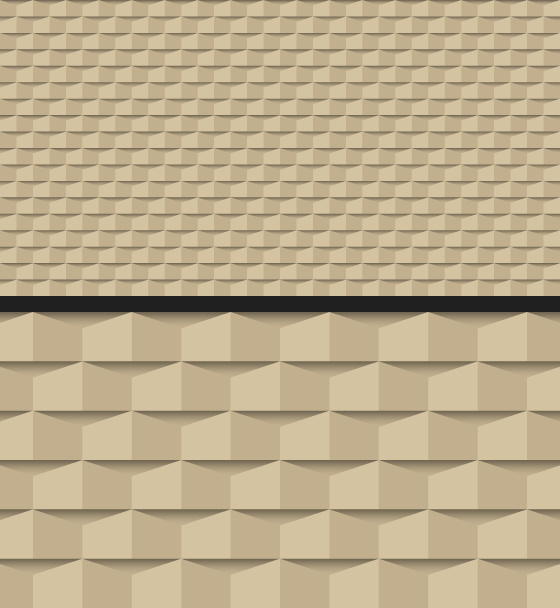
Top, the full canvas; bottom, a detail of the centre.
Reproduce this pattern procedurally as a WebGL 2 fragment shader.

```glsl
#version 300 es
precision highp float;
// Staggered rows of folded tan tiles, each row shaded by the overhang above it.

#define COLUMNS 17.0        // folds across
#define ROWS 18.0           // rows down, even so the stagger wraps
#define SHADOW_DEPTH 0.33   // deepest shadow, as a share of the row height
#define LIGHT_FACE vec3(0.832, 0.765, 0.632)
#define DARK_FACE vec3(0.757, 0.688, 0.557)
#define SHADOW vec3(0.430, 0.388, 0.310)
#define SAMPLES 4           // samples per pixel along each axis

uniform vec2 u_resolution;
out vec4 fragColor;

const float HALF_PI = 1.5707963;

// Colour of the folded wall at uv, where one canvas spans 0 to 1.
vec3 foldedWall(vec2 uv) {
    vec2 grid = vec2(uv.x * COLUMNS, (1.0 - uv.y) * ROWS);
    float row = floor(grid.y);
    float down = grid.y - row;

    // Ridges lie at 0 and 1, the valley at 0.5; odd rows shift by half.
    float across = fract(grid.x + 0.5 * mod(row, 2.0));
    float valley = 1.0 - abs(2.0 * across - 1.0);
    vec3 face = across < 0.5 ? DARK_FACE : LIGHT_FACE;

    // Triangular shadow, darkest under the overhang.
    float depth = down / SHADOW_DEPTH;
    vec3 shade = mix(SHADOW, DARK_FACE, sin(min(depth, 1.0) * HALF_PI));
    return depth < valley ? shade : face;
}

void main() {
    // Average a regular grid of samples to smooth every edge.
    vec3 sum = vec3(0.0);
    for (int j = 0; j < SAMPLES; j++) {
        for (int i = 0; i < SAMPLES; i++) {
            vec2 offset = (vec2(i, j) + 0.5) / float(SAMPLES) - 0.5;
            sum += foldedWall((gl_FragCoord.xy + offset) / u_resolution);
        }
    }
    fragColor = vec4(sum / float(SAMPLES * SAMPLES), 1.0);
}
```
